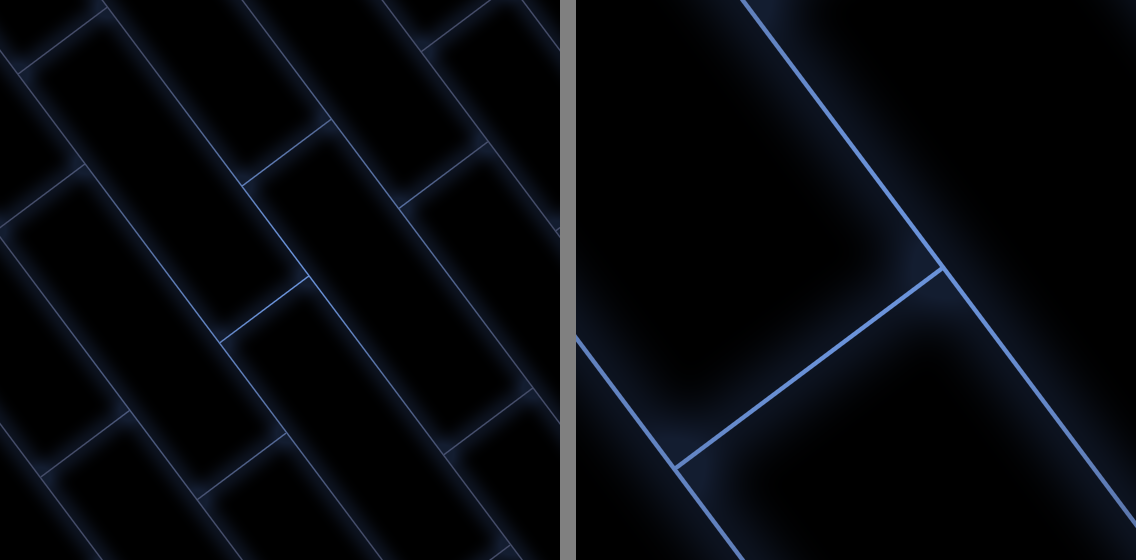
Left, the full canvas; right, a detail of the centre.
Reproduce this pattern procedurally as a WebGL 1 fragment shader.

```glsl
precision highp float;
// Slanted staggered planks: black faces, soft blue inner glow and thin luminous joints.

uniform vec2 u_resolution;

const float CELLS = 25.0;       // unit cells on the wrapped canvas
const float ROW_SHIFT = 7.0;    // cells skipped from one row to the next
const float SCALE = 5.0;        // cells per canvas width, along the 3-4-5 slant
const vec2 ORIGIN = vec2(0.27, -0.626);

const vec3 GLOW_COLOR = vec3(0.050, 0.075, 0.125);
const vec3 LINE_CENTER = vec3(0.42, 0.58, 0.86);
const vec3 LINE_RIM = vec3(0.27, 0.30, 0.41);

// Rotates by a 3-4-5 triangle, so whole canvas steps land on whole cells.
vec2 slantedGrid(vec2 p) {
  return vec2(4.0 * p.x + 3.0 * p.y, 3.0 * p.x - 4.0 * p.y);
}

// 1 where a plank begins: seven planks of three cells and two of two.
float startsPlank(float index) {
  float k = floor(mod(index + 0.5, CELLS));
  float phase = mod(k + step(6.5, k), 3.0);
  return 1.0 - step(0.5, phase);
}

// Distance to the nearest end joint inside a cell, or 1 if it has none.
float endJointDistance(float along, float index) {
  float before = mix(1.0, along, startsPlank(index));
  float after = mix(1.0, 1.0 - along, startsPlank(index + 1.0));
  return min(before, after);
}

// Soft falloff from a joint toward the plank face.
float innerGlow(float d, float reach) {
  float s = 1.0 - smoothstep(0.0, reach, d);
  return s * s;
}

// Antialiased coverage of a line.
float lineCoverage(float d, float halfWidth, float pixel) {
  return clamp((halfWidth - d) / pixel + 0.5, 0.0, 1.0);
}

void main() {
  vec2 uv = gl_FragCoord.xy / u_resolution;
  float pixel = SCALE / min(u_resolution.x, u_resolution.y);

  // Plank row and cell along it
  vec2 grid = slantedGrid(uv) + ORIGIN;
  vec2 cell = floor(grid);
  vec2 local = grid - cell;
  float index = cell.y - ROW_SHIFT * cell.x;

  float side = min(local.x, 1.0 - local.x);
  float end = endJointDistance(local.y, index);

  // Glow adds up in the corners
  float glow = innerGlow(side, 0.28) + innerGlow(end, 0.28);
  vec3 color = GLOW_COLOR * min(glow, 1.5);

  // Joints are brightest at the canvas center and level off before its edges
  float spotlight = 1.0 - smoothstep(0.0, 0.5, length(uv - 0.5));
  vec3 lineColor = mix(LINE_RIM, LINE_CENTER, spotlight);
  color = mix(color, lineColor, lineCoverage(min(side, end), 0.0065, pixel));

  gl_FragColor = vec4(color, 1.0);
}
```
